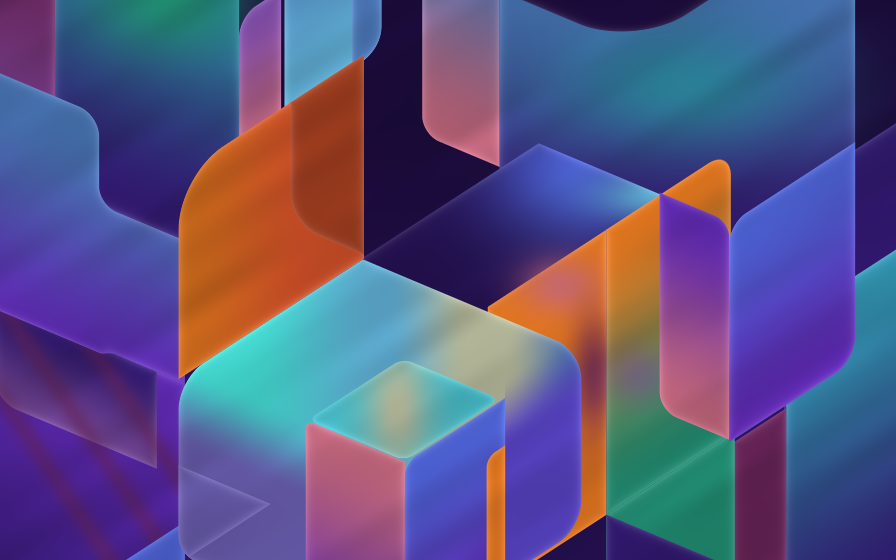
This background is drawn by a Shadertoy shader. Its source:

```glsl
// Overlapping translucent folded panels and cubes in violet, teal and orange.
const float HEIGHT = 10., LOW = -2., HIGH = 12.; // layout units
const float UP = .65, DOWN = -.42; // slants of the folds
const float RIM_LIGHT = .13, RIM_FALLOFF = 16., STREAKS = .16;
const vec2 STREAK_DIR = vec2(.84, .54);
const vec3 INK = vec3(.1, .04, .22), INDIGO = vec3(.18, .09, .41);
const vec3 VIOLET = vec3(.35, .15, .66), BLUE = vec3(.28, .36, .78);
const vec3 SLATE = vec3(.26, .42, .65), SKY = vec3(.35, .64, .78);
const vec3 TEAL = vec3(.16, .48, .57), AQUA = vec3(.24, .78, .75);
const vec3 GREEN = vec3(.12, .52, .42), SAND = vec3(.65, .66, .55);
const vec3 ORANGE = vec3(.83, .43, .11), RUST = vec3(.68, .26, .13);
const vec3 ROSE = vec3(.72, .38, .46), MAUVE = vec3(.45, .27, .6);
const vec3 WINE = vec3(.38, .13, .32);
// Corner masks for radii
const vec4 SHARP = vec4(0), TL = vec4(1, 0, 0, 0), TR = TL.yxyy, BL = TL.yyxy, BR = TL.yyyx;

vec3 color;
vec2 pos;
float pixel;

float hash(vec2 q) { return fract(sin(dot(q, vec2(127.1, 311.7))) * 43758.5); }

float noise(vec2 q) {
  vec2 i = floor(q), f = smoothstep(0., 1., q - i), e = vec2(1, 0);
  return mix(mix(hash(i), hash(i + e), f.x),
             mix(hash(i + e.yx), hash(i + e.xx), f.x), f.y);
}

// Signed distance above a slanted line
float above(float x, float y, float slope) {
  return (pos.y - y - slope * (pos.x - x)) * inversesqrt(1. + slope * slope);
}

// Intersection with a rounded corner
float roundMax(float a, float b, float r) {
  return min(max(a, b), -r) + length(max(vec2(a, b) + r, 0.));
}

// Soft elliptical spot
float spot(float x, float y, float w, float h) {
  vec2 q = (pos - vec2(x, y)) / vec2(w, h);
  return exp(-dot(q, q));
}

// Upright panel with parallel slanted ends, heights given at its left side
float panelDist(float x0, float x1, float top, float bottom, float slope, vec4 radii) {
  float upper = above(x0, top, slope), lower = -above(x0, bottom, slope);
  vec2 r = upper > lower ? radii.xy : radii.zw;
  return roundMax(max(x0 - pos.x, pos.x - x1), max(upper, lower),
                  pos.x < .5 * (x0 + x1) ? r.x : r.y);
}

void tint(vec3 c, float amount) { color = mix(color, c, amount); }

// Fill with a bright rim
void paint(float d, vec3 c) {
  c += RIM_LIGHT * exp(min(d, 0.) * RIM_FALLOFF);
  tint(c, clamp(.5 - d / pixel, 0., 1.));
}

void panel(float x0, float x1, float top, float bottom, float slope, vec4 radii, vec3 head, vec3 foot) {
  float v = smoothstep(bottom, top, pos.y - slope * (pos.x - x0));
  paint(panelDist(x0, x1, top, bottom, slope, radii), mix(foot, head, v));
}

void drawBackdrop() {
  color = mix(INDIGO, INK, smoothstep(0., 8., pos.y));
  // Far right
  panel(14., 17., 6.5, LOW, UP, SHARP, INDIGO, INDIGO);
  panel(14.04, 17., 4.27, LOW, UP, SHARP, TEAL * 1.15, INDIGO);
  panel(13.1, 14.04, 2.1, LOW, UP, SHARP, WINE, WINE);
  // Upper left
  panel(.98, 4.27, HIGH, 6.68, DOWN, SHARP, TEAL, INDIGO);
  tint(GREEN, spot(3., 10., 1.3, .9));
  panel(-.5, .98, HIGH, 6., DOWN, SHARP, WINE, MAUVE);
  panel(4.27, 5.02, 9.7, 7., UP, TL * .3, MAUVE, ROSE);
  panel(5.08, 6.81, HIGH, 8., UP, BR * .35, SLATE, SKY);
  panel(6.29, 6.81, HIGH, 8.8, UP, BR * .3, SLATE, SLATE);
  // Lower left
  panel(-.5, 3.3, 4.75, LOW, DOWN, SHARP, VIOLET, INDIGO);
  panel(-.1, 2.8, 4.58, 2.85, DOWN, BL * .4, INDIGO, MAUVE * .9);
  for (float x = -.9; x < 2.; x += 1.1) {
    float beam = above(x, 4.3, -1.5);
    tint(WINE, .5 * exp(-beam * beam * 30.));
  }
  panel(2.25, 3.3, 0., LOW, UP, SHARP, BLUE, BLUE);
  // Stepped blue wing
  float tall = panelDist(-.5, 1.77, 8.9, 4.75, DOWN, TR * .35);
  float wide = panelDist(-.5, 3.3, 7.3, 4.75, DOWN, SHARP);
  float depth = smoothstep(4., 8.3, pos.y - DOWN * pos.x);
  paint(-roundMax(-tall, -wide, .3), mix(VIOLET, SLATE, depth));
}

void drawFolds() {
  // Teal sheet, its dark notch and the hollow below
  panel(8.92, 15.27, 10.4, 5.6, 0., SHARP, SLATE, INDIGO);
  tint(TEAL, spot(12.2, 8.5, 2.2, 1.1));
  paint(roundMax(-above(10.8, 9.38, DOWN), -above(11.7, 9.38, UP), .9), INK);
  float hollow = max(above(9.62, 7.44, UP), above(9.62, 7.44, DOWN));
  vec3 shade = mix(mix(INK, INDIGO, .4), BLUE, spot(10.4, 6.9, 1.6, 1.3));
  shade = mix(shade, SKY, spot(11.7, 6.5, 1., .4));
  paint(max(hollow, abs(pos.x - 9.2) - 2.7), shade);
  panel(7.54, 8.92, HIGH, 7.6, DOWN, BL * .3, SLATE, ROSE);
  // Orange walls
  float wall = panelDist(3.19, 6.5, 6.87, 3.23, UP, TL * .8);
  paint(wall, mix(ORANGE * .9, RUST * 1.1, smoothstep(3.2, 5.6, pos.x)));
  paint(max(wall, panelDist(5.19, 6.5, HIGH, 6., DOWN, BL * .5)), RUST * .85);
  panel(8.71, 10.83, 4.52, -.57, UP, SHARP, ORANGE, ORANGE);
  tint(ROSE, .8 * spot(10., 4.9, .7, .5));
  tint(WINE, .8 * spot(10.6, 3.3, .4, 1.1));
  panel(10.83, 13.05, 5.9, .81, UP, TR * .4, ORANGE, GREEN);
  tint(MAUVE, .5 * spot(11.4, 3.3, .6, .5));
  panel(10.83, 13.12, .81, LOW, UP, SHARP, GREEN, GREEN);
  paint(max(above(10.83, .81, DOWN), 10.83 - pos.x), INDIGO);
  // Violet fold
  panel(11.78, 13.02, 6.56, 2.67, DOWN, TR * .25 + BL * .3, VIOLET, ROSE);
  panel(13.02, 15.27, 6., 2.1, UP, TL * .3 + BR * .35, BLUE, VIOLET);
}

void drawCubes() {
  // Large cube: hues sweep across the lid and sink into the sides
  float body = max(panelDist(3.19, 10.38, 3.23, -4.1, UP, TL * .45 + BR * .4),
                   panelDist(3.19, 10.38, 6.75, .1, DOWN, TR * .45 + BL * .3));
  vec3 lid = mix(AQUA, SKY, smoothstep(4.4, 6.8, pos.x));
  lid = mix(lid, SAND, smoothstep(6.9, 8.4, pos.x));
  lid = mix(lid, SLATE, smoothstep(9., 10.4, pos.x));
  lid = mix(lid, mix(MAUVE, SLATE, .4), smoothstep(-.5, .9, -above(3.19, 3., DOWN)));
  float side = smoothstep(-.5, .6, -above(9.02, 2.7, UP)) * step(9.02, pos.x);
  paint(body, mix(lid, mix(VIOLET, BLUE, .45), side));
  float flap = max(above(4.83, 1., DOWN), -above(4.83, 1., UP));
  paint(max(flap, body), mix(MAUVE, SLATE, .4));
  // Small cube
  panel(5.46, 7.23, 2.5, LOW, DOWN, TL * .15, ROSE, VIOLET);
  panel(7.23, 9.02, 1.73, LOW, UP, TL * .2, BLUE, VIOLET);
  panel(8.69, 9.02, 1.83, LOW, UP, TL * .15, ORANGE, ORANGE);
  float rise = max(above(7.19, 3.6, UP), -above(7.23, 1.77, UP));
  float fall = max(above(7.19, 3.6, DOWN), -above(7.23, 1.77, DOWN));
  paint(roundMax(rise, fall, .15), mix(mix(AQUA, SLATE, .3), SAND, spot(7.1, 2.7, .6, 1.2)));
}

void mainImage(out vec4 fragColor, in vec2 fragCoord) {
  pixel = HEIGHT / iResolution.y;
  pos = fragCoord * pixel;
  drawBackdrop();
  drawFolds();
  drawCubes();
  // Brushed diagonal sheen
  float along = dot(pos, STREAK_DIR), across = dot(pos, vec2(-STREAK_DIR.y, STREAK_DIR.x));
  color *= 1. + STREAKS * (noise(vec2(along * .35, across * 2.5)) - .5);
  fragColor = vec4(clamp(color, 0., 1.), 1);
}
```
